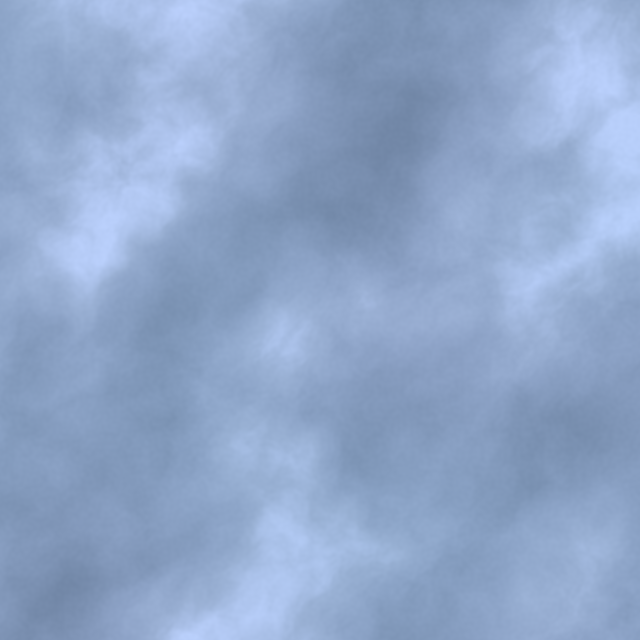
This texture is drawn by a WebGL 1 fragment shader. Its source:

```glsl
precision highp float;
// Soft overcast sky: hazy blue-grey cloud with a few pale, fluffy openings.
// Gradient noise gives a cloud density, finer octaves and a small ruffle fray
// the bright parts most, and a four-stop ramp turns the density into colour.

uniform vec2 u_resolution;

const vec3 SHADOW = vec3(0.49, 0.58, 0.71);
const vec3 HAZE   = vec3(0.55, 0.64, 0.78);
const vec3 VEIL   = vec3(0.60, 0.69, 0.83);
const vec3 GLOW   = vec3(0.68, 0.77, 0.93);
const vec3 TINT   = vec3(0.020, 0.0, 0.008);    // lavender to teal drift

// Ramp positions, in standard deviations of the density
const vec4 STOPS = vec4(-1.25, -0.13, 0.83, 1.80);

const float CLOUD_SCALE  = 2.7;     // broad clouds across the canvas
const float SLANT        = 0.2;     // lean of the clouds to the upper right
const float BILLOW       = 0.10;    // slow bending of the outlines
const float RUFFLE       = 0.045;   // fluffy fraying of the outlines
const float RUFFLE_SCALE = 7.0;
const float DETAIL_GAIN  = 0.54;    // strength of each finer octave
const float DEVIATION    = 0.295;   // spread of the summed noise
const float GRAIN_SCALE  = 120.0;
const float GRAIN        = 0.012;
const vec2  SEED         = vec2(17.3, 41.8);

float hash(vec2 p) {
  vec3 q = fract(p.xyx * vec3(0.1031, 0.1030, 0.0973));
  q += dot(q, q.yzx + 33.33);
  return fract((q.x + q.y) * q.z);
}

// Slope of a randomly turned unit gradient at one lattice corner
float corner(vec2 cell, vec2 offset) {
  float angle = 6.28319 * hash(cell);
  return dot(vec2(cos(angle), sin(angle)), offset);
}

float gradientNoise(vec2 p) {
  vec2 i = floor(p);
  vec2 f = p - i;
  vec2 w = f * f * f * (f * (f * 6.0 - 15.0) + 10.0);
  vec2 e = vec2(1.0, 0.0);
  float low  = mix(corner(i, f), corner(i + e.xy, f - e.xy), w.x);
  float high = mix(corner(i + e.yx, f - e.yx), corner(i + e.xx, f - e.xx), w.x);
  return mix(low, high, w.y);
}

vec2 noisePair(vec2 p) {
  return vec2(gradientNoise(p + 5.2), gradientNoise(p + 23.7));
}

// Broad noise with octaves that roughen the brighter clouds most
float cloudDensity(vec2 p) {
  float density = gradientNoise(p);
  float amplitude = mix(0.7, 1.1, smoothstep(-0.25, 0.25, density));
  for (int octave = 0; octave < 5; octave++) {
    p = mat2(1.6, 1.2, -1.2, 1.6) * p + 7.7;
    amplitude *= DETAIL_GAIN;
    density += amplitude * gradientNoise(p);
  }
  return density / DEVIATION;
}

float ramp(float from, float to, float x) {
  return (x - from) / (to - from);
}

// The end segments run on a little past their stops
vec3 skyColour(float density) {
  vec3 colour = mix(SHADOW, HAZE, clamp(ramp(STOPS.x, STOPS.y, density), -0.8, 1.0));
  colour += (VEIL - HAZE) * clamp(ramp(STOPS.y, STOPS.z, density), 0.0, 1.0);
  colour += (GLOW - VEIL) * clamp(ramp(STOPS.z, STOPS.w, density), 0.0, 1.5);
  return colour;
}

void main() {
  vec2 uv = gl_FragCoord.xy / u_resolution;
  vec2 p = uv * CLOUD_SCALE;
  p.x -= SLANT * p.y;
  p += SEED;

  // Bend, then fray the outlines
  vec2 bent = p + BILLOW * noisePair(p * 1.9) + RUFFLE * noisePair(p * RUFFLE_SCALE);
  vec3 colour = skyColour(cloudDensity(bent));

  // Slow hue drift and faint grain
  colour += TINT * gradientNoise(p * 0.8 + 61.4);
  colour += GRAIN * gradientNoise(uv * GRAIN_SCALE);

  gl_FragColor = vec4(colour, 1.0);
}
```
